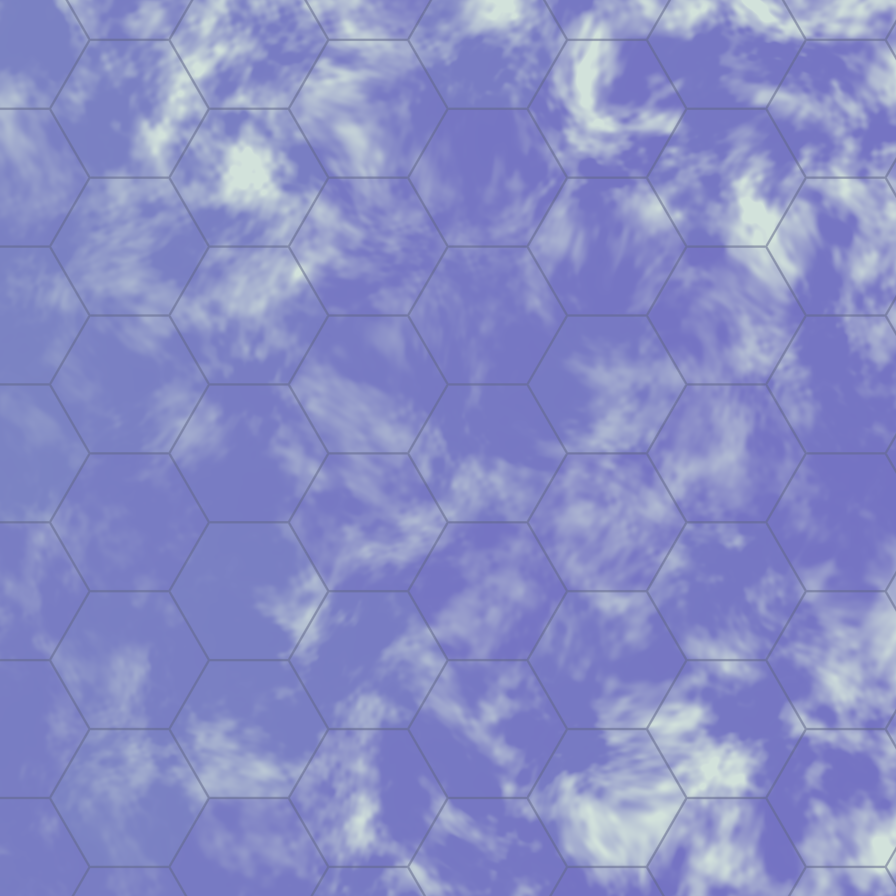
Write a three.js fragment shader that draws this texture.

```glsl
// Flat-topped hexagon tiles with thin grey joints over mottled periwinkle and cream stone.
#define TILES_DOWN 6.5
#define TILE_ORIGIN vec2(0.1445, 0.1094)
#define JOINT_HALF_WIDTH 0.0013
#define JOINT_SOFTNESS 0.0009
#define JOINT_OPACITY 0.55
#define MOTTLE_SCALE 15.0
#define WARP_AMOUNT 0.05
#define TILE_VARIATION 0.22
#define VIOLET_BLUE vec3(0.455, 0.450, 0.765)
#define GREY_BLUE vec3(0.480, 0.510, 0.765)
#define CREAM vec3(0.825, 0.885, 0.860)
#define JOINT_GREY vec3(0.380, 0.405, 0.540)

varying vec2 vUv;

float hash(vec2 p) {
  return fract(sin(dot(p, vec2(127.1, 311.7))) * 43758.5453);
}

float noise(vec2 p) {
  vec2 cell = floor(p);
  vec2 f = fract(p);
  f = f * f * (3.0 - 2.0 * f);
  float low = mix(hash(cell), hash(cell + vec2(1.0, 0.0)), f.x);
  float high = mix(hash(cell + vec2(0.0, 1.0)), hash(cell + vec2(1.0, 1.0)), f.x);
  return mix(low, high, f.y);
}

float fbm(vec2 p) {
  float sum = 0.0;
  float total = 0.0;
  float weight = 1.0;
  for (int i = 0; i < 4; i++) {
    sum += weight * noise(p);
    total += weight;
    weight *= 0.68;
    p = mat2(0.8, 0.6, -0.6, 0.8) * p * 2.03 + 17.3;
  }
  return sum / total;
}

// Returns the tile index in xy and the distance to the nearest joint in z.
vec3 hexTile(vec2 uv) {
  vec2 period = vec2(1.7320508, 1.0);
  vec2 p = (uv - TILE_ORIGIN) * TILES_DOWN;
  vec2 a = mod(p + 0.5 * period, period) - 0.5 * period;
  vec2 b = mod(p, period) - 0.5 * period;
  vec2 q = dot(a, a) < dot(b, b) ? a : b;
  vec2 index = floor((p - q) * 2.0 / period + 0.5);
  vec2 side = abs(q);
  float edge = 0.5 - max(side.y, dot(side, vec2(0.8660254, 0.5)));
  return vec3(index, edge / TILES_DOWN);
}

// Broad cream coverage: strong at top and lower right, split by a dark channel.
float creamCover(vec2 uv) {
  float ends = smoothstep(0.05, 0.45, abs(uv.y - 0.45));
  float right = smoothstep(0.10, 0.50, uv.x + 0.2 * uv.y);
  float offset = (uv.x - 0.50 - 0.2 * (0.85 - uv.y)) / 0.075;
  float channel = exp(-offset * offset) * smoothstep(0.2, 0.5, uv.y);
  float clumps = noise(uv * 7.0 + 3.7) - 0.5;
  return right * (0.22 + 0.78 * ends) * (1.0 - 0.85 * channel) + 0.45 * clumps;
}

void main() {
  vec3 tile = hexTile(vUv);
  float tileTone = hash(tile.xy + 5.0);

  // Mottling, bent into streaks by a slower noise
  vec2 warp = vec2(noise(vUv * 9.0), noise(vUv * 9.0 + 31.0)) - 0.5;
  vec2 p = vUv + WARP_AMOUNT * warp;
  float mottle = fbm(p * MOTTLE_SCALE) - 0.5;

  // Cream gathers where coverage is high and fades to smooth blue elsewhere
  float cover = clamp(creamCover(vUv) + TILE_VARIATION * (tileTone - 0.5), 0.0, 1.0);
  float amount = mottle * mix(1.1, 3.1, cover) + mix(0.0, 0.32, cover);
  amount = clamp(0.5 * (amount + sqrt(amount * amount + 0.004)), 0.0, 1.0);

  // Blue ground drifts greyer to the left and differs a little per tile
  float greyness = clamp(0.85 - vUv.x + 0.5 * (tileTone - 0.5), 0.0, 1.0);
  vec3 color = mix(mix(VIOLET_BLUE, GREY_BLUE, greyness), CREAM, amount);

  // Joints
  float joint = 1.0 - smoothstep(JOINT_HALF_WIDTH - JOINT_SOFTNESS,
                                 JOINT_HALF_WIDTH + JOINT_SOFTNESS, tile.z);
  color = mix(color, JOINT_GREY, JOINT_OPACITY * joint);

  gl_FragColor = vec4(color, 1.0);
}
```
